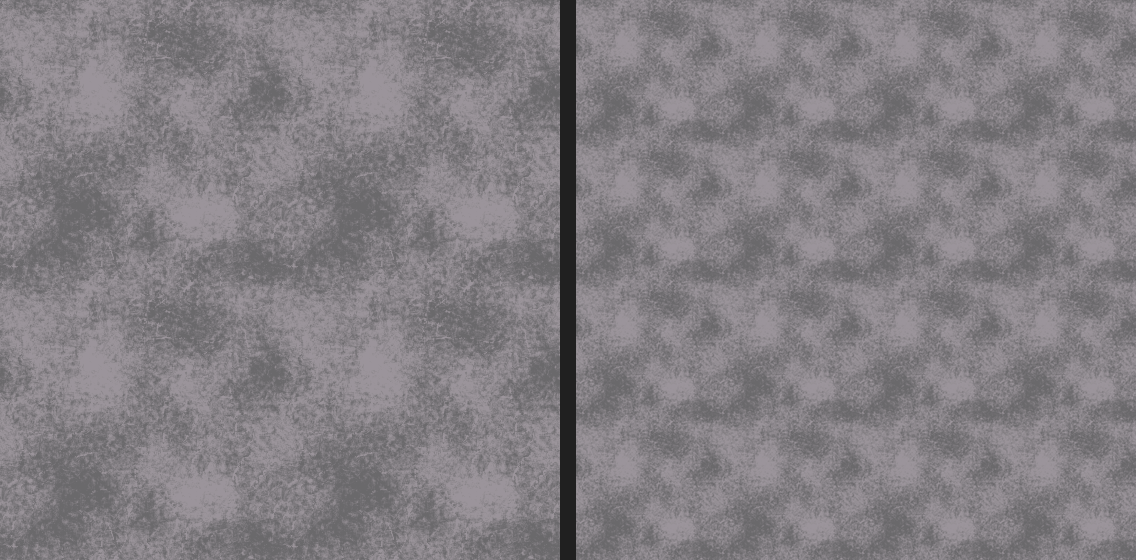
Left, the tile; right, the same tile 2 across and 2 down.
Write a WebGL 2 fragment shader that draws this texture.

```glsl
#version 300 es
precision highp float;
// Mottled grey plaster with dark stains, fine speckle and faint curved scratches, tiling 2 x 2.
uniform vec2 u_resolution;
out vec4 fragColor;

const float REPEATS = 2.0;
const vec3 DARK_GREY = vec3(0.415, 0.410, 0.420);
const vec3 PALE_GREY = vec3(0.608, 0.582, 0.606);

const float BASE_TONE = 0.56;
const float CLOUD_AMOUNT = 0.46;
const float GRAIN_AMOUNT = 0.47;
const float SCRATCH_AMOUNT = 0.36;
const float WARP_AMOUNT = 0.045;
const float SCRATCH_WIDTH = 0.0052;  // in tile units
const float SCRATCH_ANGLE = 0.75;    // mean direction, radians

// Broad patches: centre x, centre y, radius in tile units, change of tone
const vec4 MAIN_STAIN = vec4(0.28, 0.30, 0.14, -0.64);
const vec4 UPPER_STAIN = vec4(0.66, 0.78, 0.11, -0.46);
const vec4 LOWER_STAIN = vec4(0.91, 0.05, 0.11, -0.46);
const vec4 EDGE_STAIN = vec4(0.96, 0.66, 0.08, -0.36);
const vec4 CORNER_STAIN = vec4(0.14, 0.08, 0.09, -0.32);
const vec4 UPPER_BLOOM = vec4(0.37, 0.69, 0.17, 0.32);
const vec4 LOWER_BLOOM = vec4(0.78, 0.22, 0.13, 0.30);
const vec4 EDGE_BLOOM = vec4(0.04, 0.46, 0.13, 0.24);

vec2 hash2(vec2 p) {
    vec3 h = fract(p.xyx * vec3(0.1031, 0.1030, 0.0973));
    h += dot(h, h.yzx + 33.33);
    return fract((h.xx + h.yz) * h.zy);
}

// Slope contribution of one lattice corner, wrapped at the period
float corner(vec2 cell, vec2 offset, float period) {
    vec2 gradient = hash2(mod(cell, period) + period * 1.37) * 2.0 - 1.0;
    return dot(gradient, offset);
}

// Gradient noise that wraps over one tile
float noise(vec2 p, float period) {
    p *= period;
    vec2 i = floor(p), f = p - i, e = vec2(1.0, 0.0);
    vec2 u = f * f * f * (f * (f * 6.0 - 15.0) + 10.0);
    float low = mix(corner(i, f, period), corner(i + e.xy, f - e.xy, period), u.x);
    float high = mix(corner(i + e.yx, f - e.yx, period), corner(i + e.xx, f - e.xx, period), u.x);
    return 1.2 * mix(low, high, u.y);
}

float fbm(vec2 p, float period, int octaves, float gain) {
    float sum = 0.0, amplitude = 1.0;
    for (int k = 0; k < octaves; k++) {
        sum += amplitude * noise(p, period);
        period *= 2.0;
        amplitude *= gain;
    }
    return sum;
}

// Soft round patch, measured to its nearest wrapped copy
float patchTone(vec2 p, vec4 spot) {
    vec2 d = (fract(p - spot.xy + 0.5) - 0.5) / spot.z;
    return spot.w * exp(-dot(d, d));
}

// One bent stroke per grid cell, pale more often than dark
float scratches(vec2 p, float grid) {
    p *= grid;
    float sum = 0.0;
    for (int y = -1; y <= 1; y++) {
        for (int x = -1; x <= 1; x++) {
            vec2 cell = floor(p) + vec2(x, y);
            vec2 id = mod(cell, grid) + grid * 3.1;
            vec2 place = hash2(id), form = hash2(id + 57.0), kind = hash2(id + 113.0);
            float angle = SCRATCH_ANGLE + 2.4 * (form.x - 0.5);
            vec2 along = vec2(cos(angle), sin(angle));
            vec2 d = p - cell - place;
            vec2 q = vec2(dot(d, along), dot(d, vec2(-along.y, along.x)));
            q.y += 1.1 * (form.y - 0.5) * q.x * q.x;
            float reach = mix(0.25, 0.8, kind.x);
            float width = SCRATCH_WIDTH * grid * mix(0.6, 1.3, place.x);
            float stroke = 1.0 - smoothstep(0.2 * width, width, abs(q.y));
            stroke *= 1.0 - smoothstep(0.3 * reach, reach, abs(q.x));
            sum += stroke * (kind.y < 0.68 ? 1.0 : -0.8);
        }
    }
    return sum;
}

void main() {
    vec2 p = gl_FragCoord.xy / u_resolution * REPEATS;

    // Ragged outlines for the broad shapes, a slight wobble for the fine ones
    vec2 warp = vec2(fbm(p, 7.0, 4, 0.65), fbm(p, 9.0, 4, 0.65));
    vec2 bent = p + WARP_AMOUNT * warp;
    vec2 wavy = p + 0.2 * WARP_AMOUNT * warp;

    float clouds = fbm(bent, 5.0, 5, 0.68);
    float grain = fbm(wavy, 47.0, 3, 0.88);
    float tone = BASE_TONE + CLOUD_AMOUNT * clouds + GRAIN_AMOUNT * grain;
    tone += patchTone(bent, MAIN_STAIN) + patchTone(bent, UPPER_STAIN) + patchTone(bent, LOWER_STAIN);
    tone += patchTone(bent, EDGE_STAIN) + patchTone(bent, CORNER_STAIN);
    tone += patchTone(bent, UPPER_BLOOM) + patchTone(bent, LOWER_BLOOM) + patchTone(bent, EDGE_BLOOM);

    // Scratches, broken up by the grain
    float worn = smoothstep(-0.35, 0.25, grain);
    tone += SCRATCH_AMOUNT * worn * (scratches(wavy, 7.0) + scratches(wavy, 11.0));

    fragColor = vec4(mix(DARK_GREY, PALE_GREY, smoothstep(-0.05, 1.05, tone)), 1.0);
}
```
